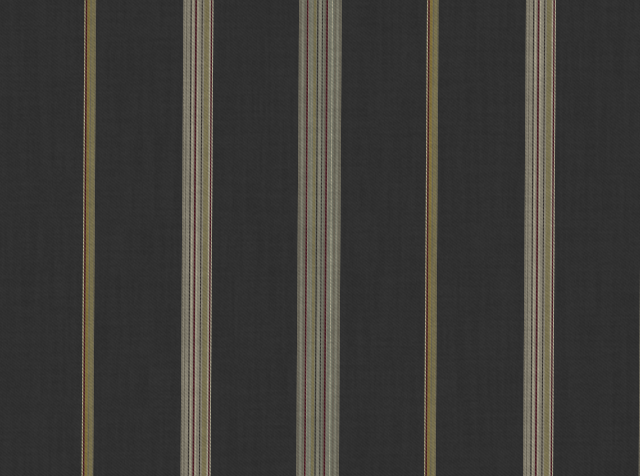
Reproduce this pattern procedurally as a Shadertoy shader.

```glsl
// Charcoal twill cloth with repeating gold, beige and sage yarn stripes.

const vec3 CHARCOAL = vec3(0.188);
const vec3 BEIGE = vec3(0.52, 0.50, 0.44);
const vec3 SAGE = vec3(0.45, 0.455, 0.40);
const vec3 TAUPE = vec3(0.40, 0.38, 0.33);
const vec3 OLIVE = vec3(0.46, 0.43, 0.30);
const vec3 GOLD = vec3(0.50, 0.43, 0.22);
const vec3 CREAM = vec3(0.66, 0.64, 0.55);
const vec3 MAROON = vec3(0.27, 0.08, 0.12);
const vec3 INK = vec3(0.20, 0.18, 0.17);

float hash(vec2 p) {
    p = fract(p * vec2(0.1031, 0.1137));
    p += dot(p, p.yx + 33.33);
    return fract((p.x + p.y) * p.x * 17.0);
}

float noise(vec2 p) {
    vec2 i = floor(p), f = fract(p);
    f = f * f * (3.0 - 2.0 * f);
    return mix(mix(hash(i), hash(i + vec2(1, 0)), f.x),
               mix(hash(i + vec2(0, 1)), hash(i + vec2(1, 1)), f.x), f.y);
}

// Antialiased vertical yarn; twist sets the strength of its stitched dashes.
void yarn(inout vec3 col, vec2 p, float centre, float width, vec3 tint, float twist) {
    float pixel = 768.0 / iResolution.x;
    float cover = clamp((0.5 * (width + pixel) - abs(p.x - centre)) / pixel, 0.0, 1.0);
    float dash = 0.5 + 0.5 * sin(1.5 * p.y + 0.9 * (p.x - centre));
    col = mix(col, tint, cover * min(1.0, width / pixel) * (1.0 - twist * dash));
}

void goldBand(inout vec3 col, vec2 p) {
    yarn(col, p, 7.0, 14.0, OLIVE, 0.0);
    yarn(col, p, 0.8, 1.5, CREAM, 0.7);
    yarn(col, p, 2.5, 1.8, MAROON, 0.3);
    yarn(col, p, 5.2, 2.6, GOLD, 0.2);
    yarn(col, p, 8.0, 1.2, TAUPE, 0.3);
    yarn(col, p, 13.2, 1.4, TAUPE, 0.5);
}

void beigeBand(inout vec3 col, vec2 p) {
    yarn(col, p, 18.0, 36.0, BEIGE, 0.0);
    yarn(col, p, 0.8, 1.4, TAUPE, 0.5);
    yarn(col, p, 4.0, 1.3, TAUPE, 0.3);
    yarn(col, p, 9.3, 1.4, INK, 0.35);
    yarn(col, p, 11.6, 1.4, CREAM, 0.4);
    yarn(col, p, 15.2, 2.0, MAROON, 0.25);
    yarn(col, p, 17.6, 1.4, CREAM, 0.4);
    yarn(col, p, 22.6, 1.3, INK, 0.4);
    yarn(col, p, 28.0, 5.5, OLIVE, 0.2);
    yarn(col, p, 32.0, 1.3, CREAM, 0.5);
    yarn(col, p, 33.9, 1.6, MAROON, 0.3);
    yarn(col, p, 35.4, 1.2, CREAM, 0.7);
}

void sageBand(inout vec3 col, vec2 p) {
    yarn(col, p, 25.6, 51.2, SAGE, 0.0);
    // Taupe edges and mirrored accent yarns
    for (float side = -1.0; side < 2.0; side += 2.0) {
        yarn(col, p, 25.6 + side * 24.0, 3.2, TAUPE, 0.3);
        yarn(col, p, 25.6 + side * 21.0, 1.3, BEIGE, 0.3);
        yarn(col, p, 25.6 + side * 18.0, 2.4, TAUPE, 0.2);
        yarn(col, p, 25.6 + side * 14.4, 1.3, CREAM, 0.4);
        yarn(col, p, 25.6 + side * 9.8, 1.3, BEIGE, 0.4);
        yarn(col, p, 25.6 + side * 6.2, 2.0, TAUPE, 0.2);
    }
    yarn(col, p, 10.3, 2.0, MAROON, 0.25);
    yarn(col, p, 33.7, 2.0, MAROON, 0.25);
    yarn(col, p, 19.2, 3.2, OLIVE, 0.2);
    yarn(col, p, 22.5, 1.5, INK, 0.3);
    yarn(col, p, 25.5, 2.2, BEIGE, 0.2);
    yarn(col, p, 28.2, 1.2, INK, 0.5);
}

void mainImage(out vec4 fragColor, in vec2 fragCoord) {
    // The cloth is 768 threads wide and hangs slightly off vertical.
    vec2 cloth = fragCoord * 768.0 / iResolution.x;
    float lean = 3.5 * (fragCoord.y / iResolution.y - 0.5);
    vec2 p = vec2(mod(cloth.x - lean, 411.0), cloth.y);

    vec3 col = CHARCOAL;
    goldBand(col, p - vec2(99.6, 0.0));
    beigeBand(col, p - vec2(218.4, 0.0));
    sageBand(col, p - vec2(357.2, 0.0));

    // Fine twill ribs, uneven threads and long soft slubs
    float twill = sin(1.3 * cloth.x + 1.7 * cloth.y);
    float grain = noise(cloth * vec2(0.65, 0.5)) - 0.5;
    float slub = noise(cloth * vec2(0.3, 0.018)) - 0.5;
    float weft = noise(cloth * vec2(0.03, 0.4) + 70.0) - 0.5;
    col *= 1.0 + 0.035 * twill + 0.09 * grain + 0.07 * slub + 0.05 * weft;

    fragColor = vec4(col, 1.0);
}
```
